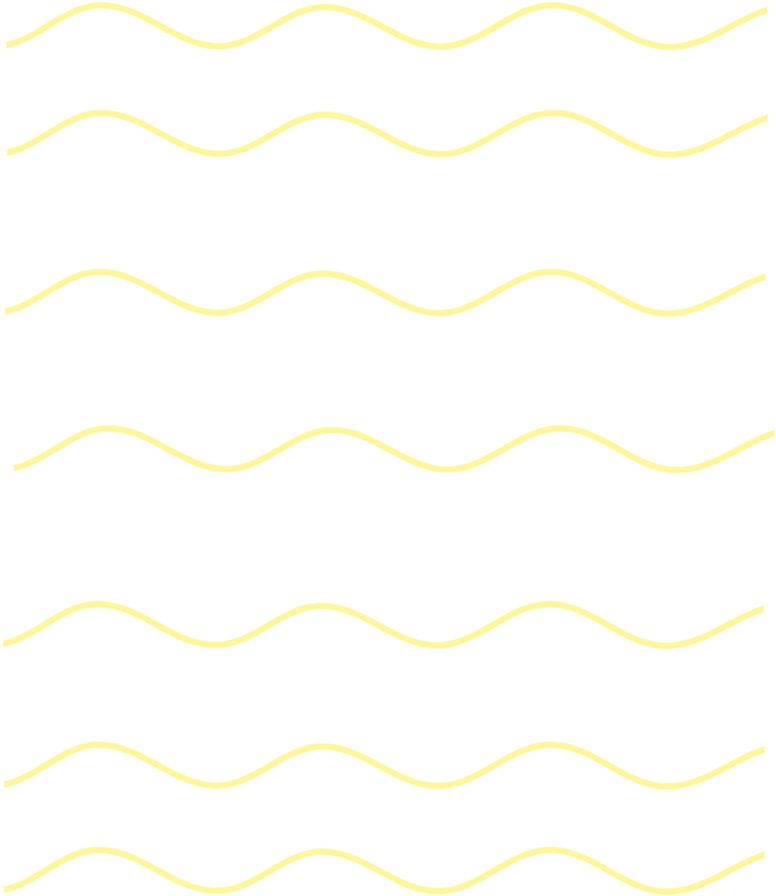
Write a Shadertoy shader that draws this pattern.

```glsl
// Seven pale yellow wavy strokes on white, unevenly spaced down the sheet.
// One wave profile, eased between crests and troughs, is shifted for each row
// and stroked by its slope-corrected distance with softened edges.

const float PI = 3.14159265;
const vec2 SHEET = vec2(666.0, 768.0);   // design units across the canvas
const vec3 PAPER = vec3(1.0);
const vec3 YELLOW = vec3(1.0, 0.966, 0.61);
const float HALF_WIDTH = 2.7;
const float SOFTNESS = 1.05;
const vec2 STROKE_SPAN = vec2(5.5, 658.5);

// Alternating troughs and crests of the profile, y pointing down
const int TURNS = 8;
const vec2 TURN[TURNS] = vec2[](
    vec2(-4.0, 39.5), vec2(86.5, 4.5), vec2(188.0, 39.5), vec2(278.5, 6.0),
    vec2(378.0, 39.8), vec2(474.5, 4.5), vec2(574.5, 40.2), vec2(680.0, 5.0));

// Shift of each row relative to the first
const int ROWS = 7;
const vec2 ROW_SHIFT[ROWS] = vec2[](
    vec2(0.0), vec2(0.3, 92.3), vec2(-1.3, 228.5), vec2(6.3, 362.6),
    vec2(-3.0, 513.3), vec2(-2.0, 633.8), vec2(-2.0, 724.0));

// Height (x) and slope (y) of the wave at a horizontal position
vec2 waveProfile(float x) {
    vec2 wave = vec2(0.0);
    for (int i = 0; i < TURNS - 1; i++) {
        vec2 a = TURN[i];
        vec2 b = TURN[i + 1];
        if (x >= a.x && x <= b.x) {
            float phase = PI * (x - a.x) / (b.x - a.x);
            float height = mix(a.y, b.y, 0.5 - 0.5 * cos(phase));
            float slope = 0.5 * PI * sin(phase) * (b.y - a.y) / (b.x - a.x);
            wave = vec2(height, slope);
        }
    }
    return wave;
}

// Signed distance to a stroke with flat ends
float strokeDistance(vec2 p, float halfWidth) {
    vec2 wave = waveProfile(clamp(p.x, STROKE_SPAN.x, STROKE_SPAN.y));
    float side = abs(p.y - wave.x) / sqrt(1.0 + wave.y * wave.y) - halfWidth;
    float overhang = max(STROKE_SPAN.x - p.x, p.x - STROKE_SPAN.y);
    return max(side, overhang);
}

void mainImage(out vec4 fragColor, in vec2 fragCoord) {
    vec2 p = fragCoord / iResolution.xy * SHEET;
    p.y = SHEET.y - p.y;

    // Nearest stroke among all rows
    float nearest = SHEET.y;
    for (int row = 0; row < ROWS; row++) {
        nearest = min(nearest, strokeDistance(p - ROW_SHIFT[row], HALF_WIDTH));
    }

    // Soft edge, never thinner than a pixel
    float edge = max(SOFTNESS, 0.7 * SHEET.y / iResolution.y);
    float ink = 1.0 - smoothstep(-edge, edge, nearest);
    fragColor = vec4(mix(PAPER, YELLOW, ink), 1.0);
}
```
